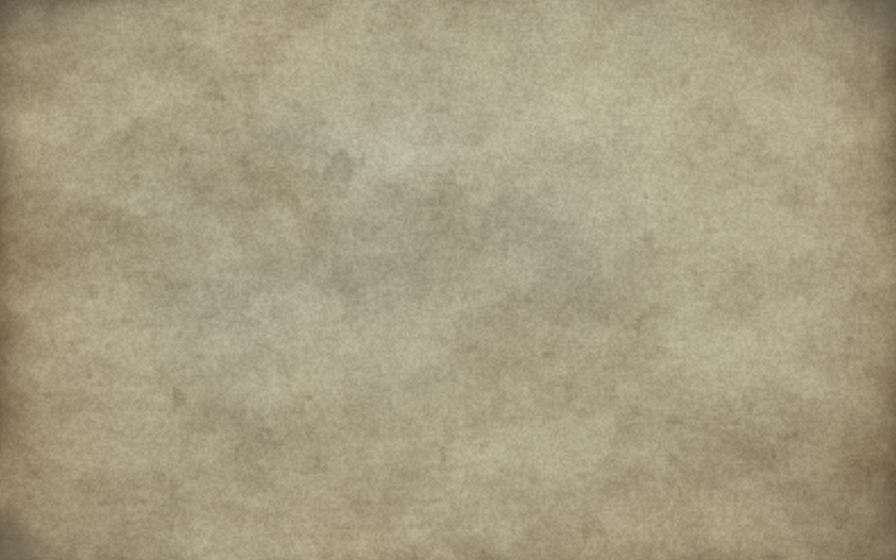
Reproduce this texture procedurally as a Shadertoy shader.

```glsl
// Aged, stained paper: warped horizontal clouds of khaki and beige, a flaking
// band of lighter and darker patches in the upper part, crisp fine grain, and
// a worn border that turns tan, then dark and grey in the corners.

const vec3 DEEP = vec3(0.47, 0.42, 0.325);      // darkest stain
const vec3 LIGHT = vec3(0.71, 0.68, 0.575);     // palest paper
const vec3 CORNER_GREY = vec3(0.38, 0.36, 0.32);
const vec3 WARM_SHIFT = vec3(0.03, 0.0, -0.035);

const float BASE_TONE = 0.82;                   // 0 is DEEP, 1 is LIGHT
const vec2 CLOUD_SCALE = vec2(2.8, 5.2);        // wider than tall
const float CLOUD_CONTRAST = 0.66;
const float MOTTLE_CONTRAST = 0.48;
const float FINE_MOTTLE_CONTRAST = 0.28;
const float FLAKE_STRENGTH = 0.17;
const float FIBRE_STRENGTH = 0.07;
const float GRAIN_STRENGTH = 0.25;
const float SPECK_STRENGTH = 0.13;
const float GRAIN_SCALE = 247.0;
const vec2 PALE_SPOT = vec2(0.61, 0.79);        // in fractions of the canvas
const vec2 GREY_SPOT = vec2(0.35, 0.76);

float hash(vec2 cell) {
    vec3 q = fract(cell.xyx * 0.1031);
    q += dot(q, q.yzx + 33.33);
    return fract((q.x + q.y) * q.z);
}

float noise(vec2 p) {
    vec2 cell = floor(p), f = fract(p);
    f = f * f * (3.0 - 2.0 * f);
    float low = mix(hash(cell), hash(cell + vec2(1, 0)), f.x);
    float high = mix(hash(cell + vec2(0, 1)), hash(cell + vec2(1, 1)), f.x);
    return mix(low, high, f.y);
}

// Layered noise, centred on zero; each octave is turned to hide the grid.
float fbm(vec2 p) {
    const mat2 TURN = mat2(0.8, 0.6, -0.6, 0.8);
    float sum = 0.0, amplitude = 0.5;
    for (int i = 0; i < 6; i++) {
        sum += amplitude * (noise(p) - 0.5);
        p = TURN * p * 2.03 + 17.3;
        amplitude *= 0.5;
    }
    return sum;
}

// Soft elliptical area of influence.
float spot(vec2 uv, vec2 centre, vec2 radius) {
    vec2 d = (uv - centre) / radius;
    return exp(-dot(d, d));
}

void mainImage(out vec4 fragColor, in vec2 fragCoord) {
    vec2 uv = fragCoord / iResolution.xy;
    vec2 p = fragCoord / iResolution.y;
    float aspect = iResolution.x / iResolution.y;

    // Broad clouds, mottling and fine blotches
    vec2 warp = vec2(fbm(p * 3.0 + 4.7), fbm(p * 3.0 + 31.2));
    float cloud = fbm(p * CLOUD_SCALE + warp * 1.2 + 8.0);
    float mottle = fbm(p * vec2(11.0, 15.0) + warp * 2.0 + 53.0);
    float tone = BASE_TONE + CLOUD_CONTRAST * cloud + MOTTLE_CONTRAST * mottle;
    tone += FINE_MOTTLE_CONTRAST * fbm(p * 45.0 + 11.0);
    tone += 0.14 * (uv.y - 0.45) - 0.05 * smoothstep(0.5, 1.0, uv.x);

    // Flaking band: ragged pale chips, grey stains and faint vertical runs
    float band = spot(uv, vec2(0.5, 0.75), vec2(0.30, 0.16));
    float chips = fbm(p * vec2(13.0, 11.0) + warp * 3.0 + 90.0);
    float pale = spot(uv + warp * 0.25, PALE_SPOT, vec2(0.17, 0.14));
    float grey = spot(uv + warp * 0.35, GREY_SPOT, vec2(0.12, 0.07));
    float runs = noise(p * vec2(48.0, 5.0) + warp * 3.0) - 0.5;
    tone += band * FLAKE_STRENGTH * (smoothstep(0.0, 0.07, chips) - 0.5);
    tone += 0.07 * pale - 0.18 * grey * smoothstep(-0.1, 0.06, -chips);
    tone += 0.10 * band * runs;

    // Worn border, stronger at the sides than at top and bottom
    vec2 inset = min(p, vec2(aspect, 1.0) - p);
    float wear = clamp(0.9 + 2.6 * fbm(p * 7.0 + 120.0), 0.4, 1.5);
    float sides = exp(-inset.x / 0.03);
    float ends = exp(-inset.y / 0.022);
    float corner = exp(-(inset.x + inset.y) / 0.10);
    float tan_zone = exp(-inset.x / 0.12);
    tone -= wear * (0.38 * sides + 0.22 * ends + 0.45 * corner);
    tone -= 0.10 * tan_zone;

    // Compress the palest areas before the grain, so it stays visible there
    tone -= 0.45 * max(tone - 0.95, 0.0);

    // Fibres, grain and small specks
    float fibre = noise(p * vec2(22.0, 120.0) + warp * 6.0) - 0.5;
    float grain = noise(p * GRAIN_SCALE) - 0.5;
    grain += 0.6 * (noise(p.yx * GRAIN_SCALE * 0.53 + 71.0) - 0.5);
    float speck = smoothstep(0.84, 0.93, noise(p * 52.0 + warp * 4.0));
    tone += FIBRE_STRENGTH * fibre + GRAIN_STRENGTH * grain;
    tone -= SPECK_STRENGTH * speck;

    // Colour ramp with drifting warm and cool tints
    vec3 colour = mix(DEEP, LIGHT, tone);
    float warmth = 1.1 * fbm(p * 2.2 + 63.0) + 0.9 * tan_zone;
    warmth += 0.25 * (0.4 - uv.y) - 0.4 * grey - 0.1 * pale;
    colour += WARM_SHIFT * warmth;
    float greying = clamp(wear * (0.65 * corner + 0.2 * sides), 0.0, 0.75);
    colour = mix(colour, CORNER_GREY, greying);

    fragColor = vec4(clamp(colour, 0.0, 1.0), 1.0);
}
```
